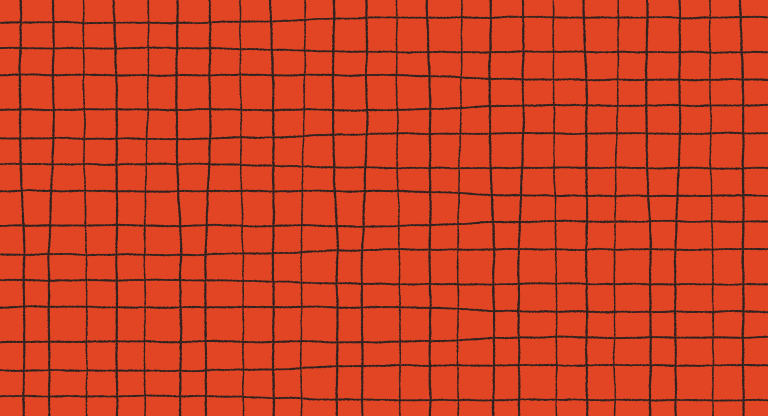
Give the GLSL for this pattern, as a WebGL 1 fragment shader.

```glsl
precision highp float;

uniform vec2 u_resolution;

vec2 randomGradient(vec2 cell) {
  float angle = 6.2832 * fract(sin(dot(cell, vec2(127.1, 311.7))) * 4375.85);
  return vec2(cos(angle), sin(angle));
}

float gradientNoise(vec2 p) {
  vec2 cell = floor(p);
  vec2 f = p - cell;
  vec2 w = f * f * f * (f * (f * 6.0 - 15.0) + 10.0);
  float a = dot(randomGradient(cell), f);
  float b = dot(randomGradient(cell + vec2(1.0, 0.0)), f - vec2(1.0, 0.0));
  float c = dot(randomGradient(cell + vec2(0.0, 1.0)), f - vec2(0.0, 1.0));
  float d = dot(randomGradient(cell + 1.0), f - 1.0);
  return mix(mix(a, b, w.x), mix(c, d, w.x), w.y);
}

// Signed distance to a repeated line running along p.x.
// bend holds the sideways shift, where it is centred and its reach.
float strands(vec2 p, float period, float start, vec3 bend, float halfWidth) {
  float path = start + bend.x * smoothstep(bend.y - bend.z, bend.y + bend.z, p.x);
  float index = floor((p.y - path) / period + 0.5);
  path += 1.3 * gradientNoise(vec2(p.x / 47.0, start * 0.37));
  path += 0.8 * gradientNoise(vec2(p.x / 19.0, start * 0.73 + index * 5.3));
  float swell = 0.25 * gradientNoise(vec2(p.x / 13.0, start + index * 3.7));
  return abs(p.y - path - index * period) - halfWidth - swell;
}

// Five uneven columns to a tile
float columns(vec2 p) {
  float d = strands(p, 156.6, 113.5, vec3(3.3, 45.0, 55.0), 1.1);
  d = min(d, strands(p, 156.6, 148.5, vec3(-3.8, 150.0, 130.0), 0.75));
  d = min(d, strands(p, 156.6, 20.5, vec3(3.7, 195.0, 60.0), 1.1));
  d = min(d, strands(p, 156.6, 53.3, vec3(-4.2, 195.0, 70.0), 1.05));
  return min(d, strands(p, 156.6, 83.5, vec3(3.2, 190.0, 150.0), 0.75));
}

// Four uneven rows to a tile
float rows(vec2 p) {
  float d = strands(p, 116.0, 22.5, vec3(-5.0, 300.0, 110.0), 0.95);
  d = min(d, strands(p, 116.0, 48.0, vec3(4.0, 285.0, 90.0), 0.95));
  d = min(d, strands(p, 116.0, 75.0, vec3(4.8, 465.0, 75.0), 1.0));
  return min(d, strands(p, 116.0, 109.7, vec3(-4.2, 475.0, 75.0), 1.0));
}

void main() {
  // The canvas is 768 units wide, measured down from the top left
  float unitsPerPixel = 768.0 / u_resolution.x;
  vec2 p = vec2(gl_FragCoord.x, u_resolution.y - gl_FragCoord.y) * unitsPerPixel;

  // Crayon-like edges and grain
  float d = min(columns(p.yx), rows(p));
  d += 0.7 * gradientNoise(p / 1.7);
  float ink = clamp(0.5 - d / max(unitsPerPixel, 0.7), 0.0, 1.0);
  ink *= 0.97 - 0.12 * gradientNoise(p / 1.3 + 40.0);

  vec3 color = mix(vec3(0.886, 0.27, 0.138), vec3(0.17, 0.13, 0.125), ink);
  gl_FragColor = vec4(color, 1.0);
}
```
